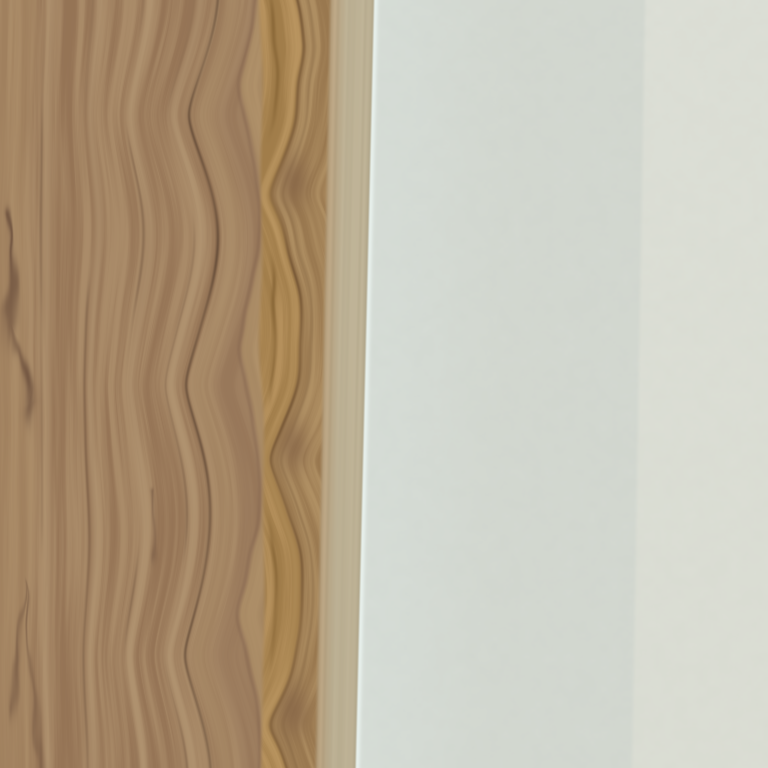
Reproduce this texture procedurally as a three.js fragment shader.

```glsl
// Wavy wood veneer with a pale edge strip beside a softly lit, creased wall.
varying vec2 vUv;

const float PI = 3.14159;
const float WAVE_PERIOD = 0.3515;
const float LENS_PERIOD = 0.345;

float hash(vec2 p) {
  return fract(sin(dot(p, vec2(127.1, 311.7))) * 43758.5453);
}

float noise(vec2 p) {
  vec2 cell = floor(p);
  vec2 f = fract(p);
  f = f * f * (3.0 - 2.0 * f);
  float low = mix(hash(cell), hash(cell + vec2(1.0, 0.0)), f.x);
  float high = mix(hash(cell + vec2(0.0, 1.0)), hash(cell + 1.0), f.x);
  return mix(low, high, f.y);
}

float fbm(vec2 p) {
  float sum = 0.0;
  float weight = 0.5;
  for (int i = 0; i < 4; i++) {
    sum += weight * noise(p);
    p = p * 2.03 + 17.3;
    weight *= 0.5;
  }
  return sum;
}

// Soft line across a signed distance.
float vein(float dist, float width) {
  return exp(-dist * dist / (width * width));
}

// Rounded arches meeting in a blunt cusp.
float scallop(float y, float cusp, float period) {
  float s = sin(PI * (y - cusp) / period);
  return sqrt(s * s + 0.02);
}

// Streak between two points, widening toward the second.
float streak(vec2 p, vec2 a, vec2 b, float width) {
  vec2 ab = b - a;
  float t = clamp(dot(p - a, ab) / dot(ab, ab), 0.0, 1.0);
  vec2 d = p - a - ab * t;
  return vein(length(d * vec2(1.0, 0.3)), width * (0.35 + 0.65 * t));
}

// Brown grain whose bends grow toward the right.
vec3 brownGrain(vec2 p) {
  float bend = scallop(p.y, 0.85, WAVE_PERIOD) - 0.7;
  float wobble = (noise(vec2(p.x * 7.0, p.y * 7.0)) - 0.5) * 0.010;
  float u = p.x - smoothstep(0.07, 0.28, p.x) * bend * 0.041 + wobble - 0.008 * (p.y - 0.5);
  float fine = fbm(vec2(u * 110.0, p.y * 3.0));
  vec3 col = mix(vec3(0.585, 0.455, 0.335), vec3(0.665, 0.545, 0.41), smoothstep(0.2, 0.75, fine));

  // Evenly spaced pale veins, each with a broken dark companion
  for (int i = 1; i <= 4; i++) {
    float d = u - 0.061 * float(i);
    float ink = smoothstep(0.2, 0.8, noise(vec2(float(i) * 7.3, p.y * 9.0)));
    col = mix(col, vec3(0.71, 0.60, 0.46), 0.55 * vein(d, 0.006));
    col = mix(col, vec3(0.46, 0.35, 0.26), 0.5 * ink * vein(d + 0.008, 0.002));
  }

  // Sharp main line and the bands to its right
  col = mix(col, vec3(0.68, 0.565, 0.42), 0.6 * vein(u - 0.286, 0.013));
  col = mix(col, vec3(0.60, 0.475, 0.36), 0.6 * smoothstep(0.296, 0.316, u));
  float mainInk = 0.35 + 0.6 * noise(vec2(3.0, p.y * 12.0));
  col = mix(col, vec3(0.36, 0.27, 0.20), 0.85 * mainInk * vein(u - 0.266, 0.0022));

  // Pale tongues and ragged dark flames at the far left
  float flame = 1.0 - smoothstep(0.040, 0.062, p.x + 0.02 * noise(vec2(1.0, p.y * 5.0)));
  col = mix(col, vec3(0.68, 0.56, 0.41), 0.45 * flame);
  float ragged = noise(p * vec2(25.0, 22.0)) + 0.5 * noise(p * vec2(130.0, 30.0)) - 0.75;
  vec2 q = p + vec2(0.012 * ragged, 0.0);
  float dark = streak(q, vec2(0.010, 0.72), vec2(0.016, 0.58), 0.008);
  dark = max(dark, streak(q, vec2(0.014, 0.59), vec2(0.042, 0.475), 0.007));
  dark = max(dark, 0.7 * streak(q, vec2(0.032, 0.24), vec2(0.014, 0.08), 0.005));
  dark = max(dark, 0.7 * streak(q, vec2(0.032, 0.24), vec2(0.052, 0.0), 0.005));
  dark = max(dark, 0.7 * streak(q, vec2(0.200, 0.36), vec2(0.202, 0.28), 0.004));
  float broken = 0.45 + 0.55 * noise(vec2(q.x * 180.0, q.y * 16.0));
  return mix(col, vec3(0.41, 0.30, 0.23), 0.85 * broken * dark);
}

// Golden strip of stacked lens shapes with knots at their cusps.
vec3 goldenGrain(vec2 p) {
  float arch = scallop(p.y, 0.746, LENS_PERIOD);
  float d = p.x - 0.343 - 0.050 * pow(arch, 0.75) + 0.008 * (noise(p * 18.0) - 0.5);
  float fine = fbm(vec2(d * 110.0, p.y * 4.0));
  vec3 lens = mix(vec3(0.63, 0.49, 0.29), vec3(0.72, 0.575, 0.37), smoothstep(0.2, 0.75, fine));
  vec3 rim = mix(vec3(0.60, 0.47, 0.31), vec3(0.69, 0.565, 0.39), smoothstep(0.2, 0.75, fine));
  vec3 col = mix(lens, rim, smoothstep(-0.004, 0.004, d));
  float ink = 0.35 + 0.65 * noise(vec2(8.0, p.y * 11.0));
  col = mix(col, vec3(0.43, 0.31, 0.19), 0.75 * ink * vein(d, 0.0024));
  col = mix(col, vec3(0.74, 0.60, 0.39), 0.35 * vein(d + 0.009, 0.005));
  col = mix(col, vec3(0.52, 0.40, 0.26), 0.35 * vein(d - 0.014, 0.0025));

  // Dark core arc, strongest in the middle of each lens
  float core = p.x - 0.337 - 0.022 * arch + 0.006 * (noise(p * 20.0) - 0.5);
  col = mix(col, vec3(0.48, 0.35, 0.17), 0.65 * ink * smoothstep(0.55, 0.95, arch) * vein(core, 0.003));
  float rowY = (fract((p.y - 0.764) / LENS_PERIOD + 0.5) - 0.5) * LENS_PERIOD;
  float knot = vein(length(vec2((p.x - 0.382) / 0.020, rowY / 0.034)), 1.0);
  return mix(col, vec3(0.51, 0.38, 0.27), 0.6 * knot * smoothstep(-0.002, 0.003, d));
}

// Brown and golden halves, with pale notches along their seam.
vec3 wood(vec2 p) {
  float seam = 0.308 + 0.032 * scallop(p.y, 0.889, LENS_PERIOD);
  float s = p.x - seam + 0.004 * (noise(p * 25.0) - 0.5);
  float goldX = 0.341 + 0.008 * (noise(vec2(2.0, p.y * 9.0)) - 0.5);
  float fine = fbm(vec2(s * 100.0, p.y * 4.0));
  vec3 pale = mix(vec3(0.63, 0.51, 0.37), vec3(0.71, 0.59, 0.43), fine);
  vec3 col = mix(brownGrain(p), pale, smoothstep(-0.002, 0.004, s));
  col = mix(col, vec3(0.49, 0.37, 0.29), 0.3 * vein(s + 0.003, 0.0025));
  return mix(col, goldenGrain(p), smoothstep(-0.004, 0.004, p.x - goldX));
}

vec3 edgeStrip(float t, float y) {
  float lines = noise(vec2(t * 16.0, y * 1.5));
  vec3 col = mix(vec3(0.69, 0.60, 0.465), vec3(0.738, 0.692, 0.58), smoothstep(0.0, 0.45, t));
  col += 0.035 * (lines - 0.5) + 0.04 * vein(t - 0.10, 0.06);
  return mix(col, vec3(0.65, 0.61, 0.50), 0.5 * smoothstep(0.88, 1.0, t));
}

vec3 wall(vec2 p, float edge, float crease) {
  vec3 col = mix(vec3(0.835, 0.86, 0.835), vec3(0.823, 0.842, 0.812), smoothstep(edge, edge + 0.2, p.x));
  vec3 lit = mix(vec3(0.853, 0.863, 0.825), vec3(0.86, 0.87, 0.835), p.y);
  col = mix(col, lit, smoothstep(-0.004, 0.004, p.x - crease));
  col += 0.012 * (fbm(p * 70.0) - 0.47);
  return mix(col, vec3(0.92, 0.955, 0.94), 0.8 * vein(p.x - edge - 0.002, 0.004));
}

void main() {
  vec2 p = vUv;
  float stripX = mix(0.411, 0.430, p.y);
  float wallX = mix(0.463, 0.487, p.y);
  float creaseX = mix(0.823, 0.840, p.y);
  vec3 strip = edgeStrip((p.x - stripX) / (wallX - stripX), p.y);
  vec3 col = mix(wood(p), strip, smoothstep(-0.003, 0.003, p.x - stripX));
  col = mix(col, wall(p, wallX, creaseX), smoothstep(-0.002, 0.002, p.x - wallX));
  gl_FragColor = vec4(col, 1.0);
}
```
